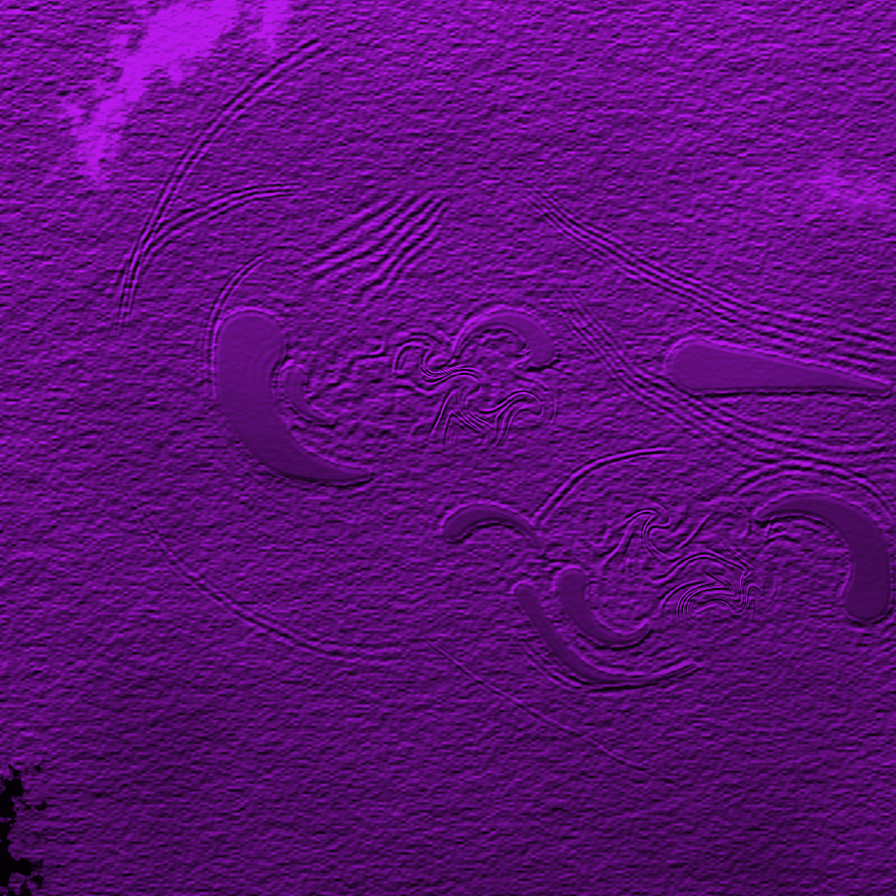
This texture is drawn by a WebGL 1 fragment shader. Its source:

```glsl
precision highp float;
// Violet embossed plaster with marbled swirls, polished pools and paint smears.
uniform vec2 u_resolution;
const vec3 TINT = vec3(0.78, 0.105, 1.0);
const vec2 LIGHT_STEP = vec2(-0.0008, 0.0022);
const float BASE_LOW = 0.35;
const float BASE_HIGH = 0.59;
const float RELIEF = 1.1;
const float POOL_HEIGHT = 2.6;
const float RIM_HEIGHT = 0.40;
const float GROOVE_HEIGHT = 0.38;
const float FOLD_HEIGHT = 0.5;

float hash(vec2 p) {
  vec3 q = fract(vec3(p.xyx) * 0.1031);
  q += dot(q, q.yzx + 33.33);
  return fract((q.x + q.y) * q.z);
}
float noise(vec2 p) {
  vec2 i = floor(p), f = fract(p);
  f = f * f * (3.0 - 2.0 * f);
  return mix(mix(hash(i), hash(i + vec2(1, 0)), f.x),
             mix(hash(i + vec2(0, 1)), hash(i + 1.0), f.x), f.y);
}
float fbm(vec2 p) {
  float sum = 0.0, amp = 0.5;
  for (int i = 0; i < 4; i++) {
    sum += amp * noise(p);
    p = mat2(1.6, 1.2, -1.2, 1.6) * p + 7.3;
    amp *= 0.5;
  }
  return sum;
}
float segment(vec2 p, vec2 a, vec2 b) {
  vec2 ab = b - a;
  return length(p - a - ab * clamp(dot(p - a, ab) / dot(ab, ab), 0.0, 1.0));
}
// Position along an arc: -1 at its start, 1 at its end
float arcParam(vec2 q, float mid, float span) {
  float c = cos(mid), s = sin(mid);
  return atan(c * q.y - s * q.x, c * q.x + s * q.y) / span;
}
// Raised tapered crescent with ripples outside; surf = (height, polish)
void pool(vec2 p, vec2 c, float r, float mid, float span, float w, inout vec2 surf) {
  float t = clamp(arcParam(p - c, mid, span), -1.0, 1.0);
  float a = mid + span * t;
  float d = distance(p, c + r * vec2(cos(a), sin(a))) - w * (0.58 - 0.45 * t);
  float ripple = smoothstep(0.0, 0.003, d) * exp(-max(d, 0.0) * 60.0);
  surf.x += POOL_HEIGHT * (1.0 - smoothstep(-0.005, 0.006, d));
  surf.x += RIM_HEIGHT * sin(d * 560.0) * ripple;
  surf.y = max(surf.y, 1.0 - smoothstep(-0.003, 0.003, d));
}
// Band of parallel grooves that narrows along an arc
float grooves(vec2 p, vec2 c, float r, float mid, float span, float w) {
  float t = arcParam(p - c, mid, span);
  float d = (length(p - c) - r) / (1.0 + 0.35 * t);
  float band = (1.0 - smoothstep(0.4 * w, w, abs(d))) * (1.0 - smoothstep(0.7, 1.0, abs(t)));
  return GROOVE_HEIGHT * cos(d * 640.0) * band;
}
// Marbled folds twisted by scattered vortices inside an ellipse
float folds(vec2 p, vec2 c, vec2 size) {
  float mask = 1.0 - smoothstep(0.6, 1.1, length((p - c) / size));
  for (int i = 0; i < 8; i++) {
    float k = float(i) + floor(30.0 * c.x);
    vec2 eye = c + size * (1.6 * vec2(hash(vec2(k, 2)), hash(vec2(k, 6))) - 0.8);
    vec2 v = p - eye;
    float a = 2.4 * exp(-dot(v, v) * 1500.0);
    p = eye + mat2(cos(a), sin(a), -sin(a), cos(a)) * v;
  }
  return FOLD_HEIGHT * mask * sin(15.0 * noise(p * vec2(24.0, 36.0)) + 8.0 * noise(p * 60.0));
}
float smear(vec2 p, vec2 a, vec2 b, float w, float ragged) {
  float edge = ragged * (fbm(p * vec2(40.0, 26.0)) - 0.5);
  return smoothstep(-0.02, 0.024, w - segment(p, a, b) + edge);
}
float smears(vec2 p) {
  float m = smear(p, vec2(0.26, 0.99), vec2(0.18, 0.98), 0.034, 0.13);
  m = max(m, smear(p, vec2(0.16, 0.95), vec2(0.09, 0.84), 0.032, 0.12));
  return max(m, 0.6 * smear(p, vec2(0.89, 0.81), vec2(0.98, 0.775), 0.018, 0.09));
}
vec2 surface(vec2 p) {
  vec2 surf = vec2(0.0);
  vec2 q = p + 0.011 * (vec2(noise(p * 17.0), noise(p * 17.0 + 41.0)) - 0.5);
  // Polished crescents and curls
  pool(q, vec2(0.378, 0.577), 0.106, 3.86, 1.08, 0.038, surf);
  pool(q, vec2(0.371, 0.570), 0.042, 3.80, 0.90, 0.013, surf);
  pool(q, vec2(0.557, 0.599), 0.049, 1.55, 1.35, 0.014, surf);
  pool(q, vec2(0.781, -0.172), 0.762, 1.44, -0.14, 0.028, surf);
  pool(q, vec2(0.892, 0.362), 0.080, 0.90, 1.25, 0.028, surf);
  pool(q, vec2(0.547, 0.362), 0.062, 1.30, -0.95, 0.012, surf);
  pool(q, vec2(0.684, 0.336), 0.046, 4.25, 1.30, 0.015, surf);
  pool(q, vec2(0.710, 0.362), 0.124, 4.30, 0.95, 0.010, surf);
  // Sweeping groove bands
  float h = grooves(q, vec2(0.443, 0.609), 0.338, 4.09, 0.75, 0.014);
  h += grooves(q, vec2(0.312, 0.596), 0.193, 2.13, 0.75, 0.020);
  h += grooves(q, vec2(0.560, 0.570), 0.430, 2.49, -0.55, 0.016);
  h += grooves(q, vec2(0.370, 0.595), 0.142, 3.40, 1.50, 0.012);
  h += grooves(q, vec2(1.170, 1.547), 0.957, 4.33, 0.30, 0.030);
  h += grooves(q, vec2(0.964, 0.883), 0.395, 4.25, 0.65, 0.034);
  h += grooves(q, vec2(0.684, 0.375), 0.143, 4.65, 0.90, 0.014);
  h += grooves(q, vec2(0.892, 0.362), 0.122, 1.30, 1.10, 0.014);
  h += grooves(q, vec2(1.200, 1.250), 1.207, 4.20, 0.15, 0.006);
  h += 1.5 * grooves(q, vec2(0.742, 0.336), 0.163, 2.10, 0.65, 0.010);
  // Fan of slanted ridges
  vec2 f = q - vec2(0.417, 0.725);
  vec2 fan = vec2(dot(f, vec2(0.8, 0.6)), dot(f, vec2(-0.6, 0.8)));
  float fanMask = 1.0 - smoothstep(0.6, 1.0, length(fan / vec2(0.11, 0.062)));
  h += 0.5 * fanMask * sin(fan.y * 400.0 / (1.0 - 3.0 * fan.x) + 9.0 * noise(q * 26.0));
  h += folds(p, vec2(0.48, 0.57), vec2(0.18, 0.08)) + folds(p, vec2(0.76, 0.38), vec2(0.18, 0.08));
  // Woven grain, stretched sideways and coarser at the left
  h += 0.75 * noise(p * vec2(100.0, 190.0)) + 0.75 * noise(p * vec2(200.0, 340.0));
  h += mix(2.1, 1.25, smoothstep(0.0, 0.2, p.x)) * fbm(p * vec2(28.0, 48.0));
  surf.y = max(surf.y, 0.85 * smears(p));
  return vec2(surf.x + h * (1.0 - 0.85 * surf.y), surf.y);
}
void main() {
  vec2 p = gl_FragCoord.xy / u_resolution;
  vec2 surf = surface(p);
  float slope = surf.x - surface(p + LIGHT_STEP).x;
  // Broad light falloff, then relief
  float base = mix(BASE_LOW, BASE_HIGH, p.y) + 0.14 * (fbm(p * 6.0) - 0.47) + 0.32 * smears(p);
  base -= 0.09 * surf.y * smoothstep(0.66, 0.40, p.y);
  float value = base * (1.0 + RELIEF * clamp(slope, -0.75, 0.75));
  // Ragged black stain in the lower left corner
  float stain = 0.024 - segment(p, vec2(0.01, 0.02), vec2(0.0, 0.13)) + 0.16 * (fbm(p * 60.0) - 0.5);
  value *= 1.0 - 0.92 * smoothstep(0.0, 0.02, stain);
  gl_FragColor = vec4(TINT * clamp(value, 0.0, 0.92), 1.0);
}
```
